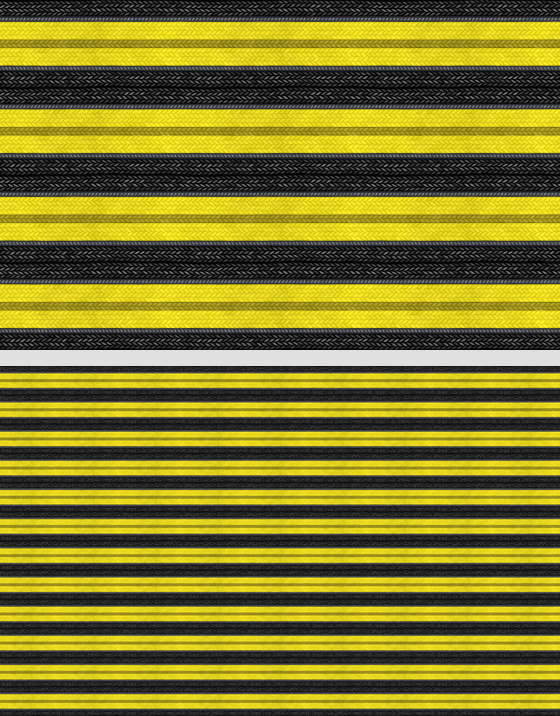
Top: one tile. Bottom: repeated 3 by 3.
A Shadertoy shader for this pattern:

```glsl
// Braided cords in horizontal bands: paired black cords, beaded grey edging,
// and yellow cords split by an olive strip. One tile (3 across, 4 down) is
// 256 x 120 units; slanted strands fill rows of cells whose indices wrap.

const float TAU = 6.2831853;

float hash(vec2 p) {
    return fract(sin(dot(p, vec2(127.1, 311.7))) * 43758.5453);
}

// Slanted strands, "count" per tile in rows of the given height.
// Returns strand coverage and a random value for each strand.
vec2 braid(vec2 p, float count, float height, float lean) {
    vec2 q = p * vec2(count / 256.0, 1.0 / height);
    float row = floor(q.y);
    float odd = mod(row, 2.0);
    float v = fract(q.y) - 0.5;
    q.x += 0.5 * odd + lean * (2.0 * odd - 1.0) * v;
    float id = mod(floor(q.x), count);
    float rnd = hash(vec2(id, row));
    vec2 f = vec2(fract(q.x) - 0.5, v + 0.16 * (rnd - 0.5));
    float body = 1.0 - smoothstep(0.16, 0.5, length(f * vec2(1.1, 0.85)));
    return vec2(body, rnd);
}

// Rounded cord profile: 1 on the axis, 0 at the rims
float roundness(float d, float centre, float radius) {
    float r = (d - centre) / radius;
    return sqrt(max(1.0 - r * r, 0.0));
}

vec3 blackCord(vec2 p, float d) {
    vec2 s = braid(p, 36.0, 5.5, 0.9);
    float lit = s.x * roundness(d, 11.5, 11.0);
    return mix(vec3(0.035, 0.035, 0.04), vec3(0.22 + 0.26 * s.y), lit);
}

vec3 greyEdge(vec2 p, float d) {
    float bead = 0.5 + 0.5 * cos(TAU * (p.x * 52.0 / 256.0 + 0.12 * d));
    float rim = 1.0 - smoothstep(0.8, 2.6, abs(d - 26.2));
    float rnd = hash(vec2(floor(p.x * 52.0 / 256.0), sign(p.y)));
    vec3 col = mix(vec3(0.08, 0.08, 0.09), vec3(0.19, 0.20, 0.22), smoothstep(21.5, 24.5, d));
    return col + vec3(0.30, 0.30, 0.29) * rim * bead * (0.7 + 0.5 * rnd);
}

vec3 yellowCord(vec2 p, float d) {
    vec2 s = braid(p, 38.0, 6.0, 0.8);
    float shade = smoothstep(0.0, 0.55, roundness(d, 42.2, 12.4));
    float weave = 0.45 + 0.55 * smoothstep(0.0, 0.5, s.x);
    vec3 col = mix(vec3(0.76, 0.69, 0.08), vec3(0.95, 0.89, 0.13), weave);
    col += 0.05 * (s.y - 0.5);
    return col * mix(0.72, 1.0, shade);
}

vec3 oliveStrip(vec2 p, float d) {
    vec2 s = braid(p, 38.0, 6.0, 0.8);
    vec3 col = mix(vec3(0.55, 0.50, 0.09), vec3(0.70, 0.645, 0.13), s.x);
    return (col + 0.05 * (s.y - 0.5)) * mix(0.82, 1.0, smoothstep(54.5, 56.5, d));
}

void mainImage(out vec4 fragColor, in vec2 fragCoord) {
    vec2 tile = fract(fragCoord / iResolution.xy * vec2(3.0, 4.0));
    float a = TAU * tile.x;
    float aa = 0.5 * 480.0 / iResolution.y;

    // Signed height from the seam between the two black cords
    vec2 p = vec2(tile.x * 256.0, tile.y * 120.0);
    if (p.y > 60.0) p.y -= 120.0;

    // The black cords sag a little; band edges waver slightly
    float sag = 0.8 * sin(a + 0.6) + 0.4 * sin(3.0 * a);
    p.y += sag * (1.0 - smoothstep(4.0, 21.0, abs(p.y)));
    float d = abs(p.y);
    float waver = 0.25 * sin(2.0 * a + sign(p.y)) + 0.2 * sin(7.0 * a);

    // Bands outward from the seam
    vec3 col = blackCord(p, d);
    col = mix(col, greyEdge(p, d), smoothstep(-aa, aa, d - 22.0 - waver));
    col = mix(col, yellowCord(p, d), smoothstep(-aa, aa, d - 29.8 - 0.5 * waver));
    col = mix(col, oliveStrip(p, d), smoothstep(-aa, aa, d - 54.6 - 0.5 * waver));

    // Shadow between the black cords, and slow wear along each tile
    col *= 0.45 + 0.55 * smoothstep(0.3, 2.4, d);
    col *= 1.0 + 0.025 * sin(a + 2.0) + 0.015 * sin(4.0 * a + 0.1 * d);

    fragColor = vec4(clamp(col, 0.0, 1.0), 1.0);
}
```
